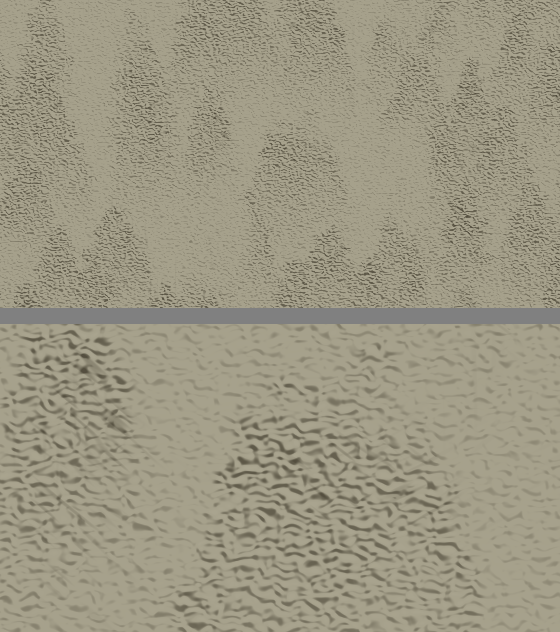
Top, the full canvas; bottom, a detail of the centre.
This texture is drawn by a Shadertoy shader. Its source:

```glsl
// Misty conifer forest embossed in short dark dashes on olive-grey paper.

const vec3 PAPER = vec3(0.650, 0.630, 0.547);
const vec3 INK = vec3(0.22, 0.20, 0.145);
const int ROWS = 7;
const float TREE_SPACING = 0.21;

// Integer hash: two random values in 0..1 for a lattice cell.
vec2 hash2(vec2 cell, uint seed) {
    uvec2 v = uvec2(ivec2(cell)) * uvec2(1664525u, 22695477u) + seed * 747796u;
    v.x += v.y * 1664525u;
    v.y += v.x * 1664525u;
    v ^= v >> 16u;
    v.x += v.y * 1664525u;
    v.y += v.x * 1664525u;
    v ^= v >> 16u;
    return vec2(v & 65535u) / 65535.0;
}

float slope(vec2 cell, vec2 offset, uint seed) {
    float angle = 6.2832 * hash2(cell, seed).x;
    return dot(vec2(cos(angle), sin(angle)), offset);
}

// Gradient noise, roughly -0.7..0.7.
float noise(vec2 p, uint seed) {
    vec2 i = floor(p), f = p - i;
    vec2 u = f * f * f * (f * (f * 6.0 - 15.0) + 10.0);
    vec2 x = vec2(1.0, 0.0), y = vec2(0.0, 1.0);
    float low = mix(slope(i, f, seed), slope(i + x, f - x, seed), u.x);
    float high = mix(slope(i + y, f - y, seed), slope(i + 1.0, f - 1.0, seed), u.x);
    return mix(low, high, u.y);
}

// Foliage of one conifer: ragged cone, dense at the tip, lost in mist below.
float tree(vec2 p, vec2 apex, float halfWidth, float ragged) {
    float drop = apex.y - p.y;
    float reach = halfWidth * pow(clamp(drop / 0.30, 0.0, 1.0), 0.65);
    float inside = smoothstep(-0.012, 0.012, reach - abs(p.x - apex.x) + ragged);
    float mist = 1.0 - smoothstep(0.08, 0.52, drop);
    return inside * smoothstep(0.0, 0.012, drop) * mist;
}

// Rows of scattered trees, from the far ridge down to the foreground.
float forest(vec2 p) {
    float ragged = 0.045 * noise(p * vec2(24.0, 34.0), 3u);
    float density = 0.0;
    for (int row = 0; row < ROWS; row++) {
        float r = float(row);
        float x = p.x / TREE_SPACING + 0.5 * mod(r, 2.0);
        for (int side = -1; side <= 1; side++) {
            vec2 cell = vec2(floor(x) + float(side), r);
            vec2 place = hash2(cell, 11u), form = hash2(cell, 12u);
            float apexX = p.x + (cell.x + 0.2 + 0.6 * place.x - x) * TREE_SPACING;
            float apexY = 1.22 - 0.18 * r + 0.16 * (place.y - 0.5);
            float foliage = tree(p, vec2(apexX, apexY), mix(0.08, 0.14, form.x), ragged);
            density = max(density, foliage * step(0.2, form.y));
        }
    }
    float clearing = smoothstep(-0.42, -0.12, noise(p * vec2(3.4, 3.0), 21u));
    return density * mix(0.15, 1.0, clearing);
}

// Relief of wavy dashes, lit from above.
float emboss(vec2 p, vec2 frequency) {
    vec2 bend = vec2(noise(p * 55.0, 31u), noise(p * 55.0, 32u));
    vec2 q = p * frequency + 0.9 * bend;
    return noise(q, 33u) - noise(q + vec2(0.25, 0.62), 33u);
}

// Long thin strokes along a direction, in scattered patches.
float strokes(vec2 p, vec2 along, vec2 frequency, uint seed) {
    vec2 q = vec2(dot(p, along), dot(p, vec2(-along.y, along.x)));
    float patches = smoothstep(0.15, 0.4, noise(p * 5.0, seed));
    return patches * smoothstep(0.16, 0.5, noise(q * frequency, seed + 1u));
}

void mainImage(out vec4 fragColor, in vec2 fragCoord) {
    vec2 p = fragCoord / iResolution.y;

    // Foliage density, with faint marks left in the mist.
    float density = mix(0.1, 1.0, forest(p));
    density *= 1.0 + 0.35 * noise(p * 13.0, 41u);

    // Dashes become fewer and paler as the foliage thins.
    float relief = emboss(p, vec2(96.0, 152.0));
    float height = relief + 0.17 - 0.2 * (1.0 - density);
    float ink = 0.62 * mix(0.28, 1.0, density) * smoothstep(0.02, 0.78, height);

    // Bare branches and pale trunks.
    ink += 0.30 * density * strokes(p, vec2(0.77, -0.64), vec2(17.0, 140.0), 51u);
    ink += 0.18 * density * strokes(p, vec2(0.88, 0.47), vec2(18.0, 140.0), 61u);
    ink += 0.05 * strokes(p, vec2(0.0, 1.0), vec2(7.0, 120.0), 71u);

    // Slight shine on the raised side.
    float shine = 0.015 * density * smoothstep(0.1, 0.6, -relief);
    vec3 color = mix(PAPER, INK, clamp(ink, 0.0, 0.75)) + shine;
    fragColor = vec4(color, 1.0);
}
```
